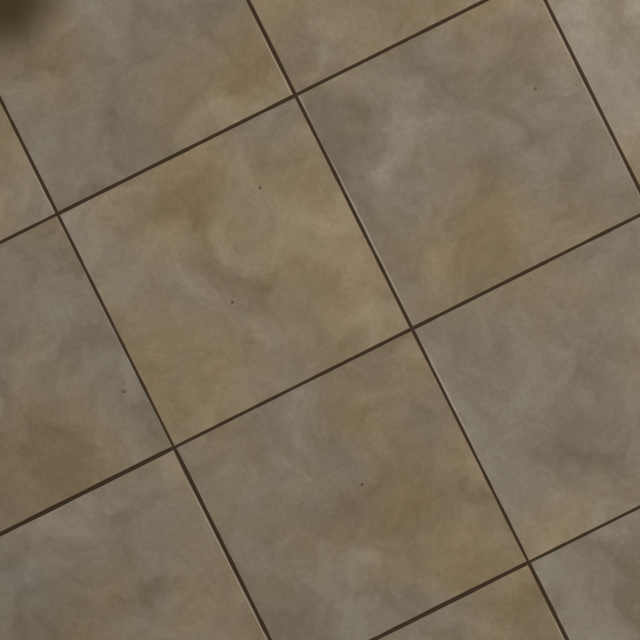
This texture is drawn by a three.js fragment shader. Its source:

```glsl
// Square stone-look floor tiles on a tilted grid, parted by thin dark grout.
// A rotated lattice gives tile cells and grout distances; warped fractal noise,
// shifted per tile, clouds the glaze, and soft gradients light the floor.
varying vec2 vUv;

const float TILT = 0.4629;
const vec2 GRID_CORNER = vec2(0.2721, 0.3008);
const vec2 TILE_SIZE = vec2(0.4154, 0.4079);

const vec3 GLAZE_DARK = vec3(0.405, 0.352, 0.275);
const vec3 GLAZE_LIGHT = vec3(0.575, 0.533, 0.462);
const vec3 OCHRE_TINT = vec3(1.03, 0.995, 0.93);
const vec3 GREY_TINT = vec3(0.975, 1.0, 1.05);
const vec3 GROUT = vec3(0.215, 0.165, 0.125);
const vec3 BEVEL = vec3(0.63, 0.58, 0.51);
const vec3 SHADOW = vec3(0.23, 0.19, 0.12);

float hash(vec2 p) {
  return fract(sin(dot(p, vec2(127.1, 311.7))) * 43758.5);
}

float noise(vec2 p) {
  vec2 i = floor(p);
  vec2 f = fract(p);
  f = f * f * (3.0 - 2.0 * f);
  float low = mix(hash(i), hash(i + vec2(1.0, 0.0)), f.x);
  float high = mix(hash(i + vec2(0.0, 1.0)), hash(i + vec2(1.0, 1.0)), f.x);
  return mix(low, high, f.y);
}

float fbm(vec2 p) {
  float sum = 0.0;
  float amp = 0.5;
  for (int i = 0; i < 5; i++) {
    sum += amp * noise(p);
    p = mat2(0.8, 0.6, -0.6, 0.8) * p * 2.07 + 11.3;
    amp *= 0.53;
  }
  return sum;
}

vec2 rotate(vec2 p, float angle) {
  float c = cos(angle);
  float s = sin(angle);
  return vec2(c * p.x + s * p.y, c * p.y - s * p.x);
}

// Soft-edged line of the given half width around zero distance
float stroke(float dist, float halfWidth, float soft) {
  return 1.0 - smoothstep(halfWidth - soft, halfWidth + soft, abs(dist));
}

// Cloudy glaze, different on each tile
vec3 glaze(vec2 pos, vec2 tile) {
  vec2 p = pos + 7.0 * vec2(hash(tile), hash(tile + 5.7));
  vec2 warp = vec2(fbm(p * 9.0), fbm(p * 9.0 + 31.0)) - 0.5;
  float clouds = fbm(p * 8.0 + warp * 2.2);
  float mottle = fbm(p * 30.0 + warp * 4.0);
  float tone = 0.5 + 0.85 * (clouds - 0.5) + 0.4 * (mottle - 0.5);
  tone += 0.1 * (hash(tile + 2.3) - 0.5);
  vec3 color = mix(GLAZE_DARK, GLAZE_LIGHT, clamp(tone, 0.0, 1.0));
  float tint = smoothstep(0.25, 0.75, fbm(p * 5.0 + 17.0));
  return color * mix(OCHRE_TINT, GREY_TINT, tint);
}

// Rare small dark pits
float specks(vec2 pos) {
  vec2 p = pos * 14.0;
  vec2 id = floor(p);
  vec2 center = 0.2 + 0.6 * vec2(hash(id + 3.1), hash(id + 8.9));
  float dist = length(fract(p) - center);
  return step(0.96, hash(id)) * (1.0 - smoothstep(0.015, 0.05, dist));
}

// Grout half width, uneven between segments and along each one
float groutWidth(vec2 segment, vec2 pos) {
  return mix(0.0021, 0.0033, hash(segment)) + 0.0008 * (noise(pos * 45.0) - 0.5);
}

void main() {
  vec2 pos = rotate(vUv - GRID_CORNER, TILT);
  vec2 tile = floor(pos / TILE_SIZE);
  vec2 line = floor(pos / TILE_SIZE + 0.5);
  vec2 offset = pos - line * TILE_SIZE;
  vec2 steep = vec2(line.x, tile.y);
  vec2 shallow = vec2(tile.x, line.y) + 40.0;

  // Tile surface with fine grain
  vec3 color = glaze(pos, tile);
  color *= 1.0 + 0.05 * (noise(pos * 260.0) - 0.5);
  color = mix(color, GROUT * 1.3, 0.6 * specks(pos));

  // Light catching one edge of each steep joint
  float side = hash(steep + 13.0) < 0.5 ? -1.0 : 1.0;
  float catchLight = stroke(offset.x - side * 0.0046, 0.0012, 0.0012);
  catchLight *= smoothstep(0.2, 0.7, noise(vec2(pos.y * 9.0, line.x * 3.7)));
  color = mix(color, BEVEL, 0.6 * catchLight);

  // Grout joints
  float joints = max(
    stroke(offset.x, groutWidth(steep, pos), 0.0013),
    stroke(offset.y, groutWidth(shallow, pos), 0.0013));
  color = mix(color, GROUT, 0.94 * joints);

  // Floor lighting: brighter to the upper right, shaded in one corner
  float light = 0.95 + 0.05 * vUv.x + 0.05 * vUv.y;
  light += 0.14 * (1.0 - smoothstep(0.0, 0.38, distance(vUv, vec2(1.0))));
  light -= 0.07 * (1.0 - smoothstep(0.0, 0.5, distance(vUv, vec2(0.0))));
  color *= light;
  float corner = length((vUv - vec2(0.0, 1.0)) * vec2(1.0, 1.15));
  color = mix(color, SHADOW, 0.9 * (1.0 - smoothstep(0.02, 0.13, corner)));

  gl_FragColor = vec4(color, 1.0);
}
```
